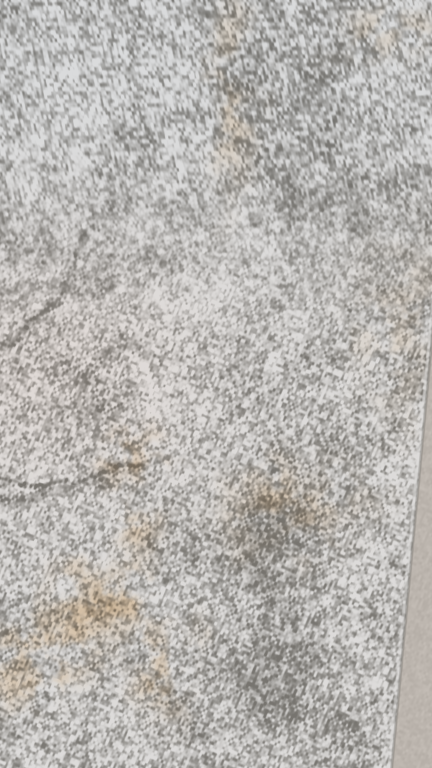
Reproduce this texture procedurally as a WebGL 1 fragment shader.

```glsl
precision highp float;
// Weathered stone tile: speckled grey grain, rust stains, fine cracks and a slanted joint.
uniform vec2 u_resolution;

const vec3 PALE = vec3(0.866, 0.860, 0.855);
const vec3 DARK = vec3(0.465, 0.455, 0.435);
const vec3 RUST_TINT = vec3(0.965, 0.865, 0.735);
const vec3 COOL_TINT = vec3(0.985, 0.997, 1.008);
const vec3 BLUSH_TINT = vec3(1.015, 0.993, 0.983);
const vec3 NEXT_TILE = vec3(0.735, 0.708, 0.680);

float hash(vec2 p) {
  vec3 q = fract(vec3(p.xyx) * 0.1031);
  q += dot(q, q.yzx + 33.33);
  return fract((q.x + q.y) * q.z);
}

float noise(vec2 p) {
  vec2 i = floor(p);
  vec2 f = fract(p);
  f = f * f * (3.0 - 2.0 * f);
  float low = mix(hash(i), hash(i + vec2(1.0, 0.0)), f.x);
  float high = mix(hash(i + vec2(0.0, 1.0)), hash(i + vec2(1.0, 1.0)), f.x);
  return mix(low, high, f.y);
}

float fbm(vec2 p) {
  float sum = 0.0;
  float weight = 0.5;
  for (int i = 0; i < 4; i++) {
    sum += weight * noise(p);
    p = mat2(1.6, 1.2, -1.2, 1.6) * p + 17.3;
    weight *= 0.5;
  }
  return sum / 0.9375;
}

// Soft elliptical stain, 1 at its centre.
float stain(vec2 p, vec2 centre, vec2 radius) {
  vec2 q = (p - centre) / radius;
  return exp(-dot(q, q));
}

float segmentDistance(vec2 p, vec2 a, vec2 b) {
  vec2 ab = b - a;
  float t = clamp(dot(p - a, ab) / dot(ab, ab), 0.0, 1.0);
  return length(p - a - ab * t);
}

float crack(vec2 p, vec2 a, vec2 b, float width) {
  return 1.0 - smoothstep(0.0, width, segmentDistance(p, a, b));
}

// Tiny slanted specks, a little longer towards the top.
float grain(vec2 p) {
  vec2 q = mat2(0.92, 0.39, -0.39, 0.92) * p;
  float fine = noise(q * vec2(330.0, 255.0) + 3.0);
  float streaked = noise(vec2(p.x + 0.2 * p.y, p.y) * vec2(320.0, 190.0) + 41.0);
  float clumps = noise(q.yx * vec2(150.0, 165.0) + 9.0);
  float specks = mix(fine, streaked, smoothstep(0.5, 0.85, p.y));
  return 0.5 + 0.56 * (specks - 0.5) + 0.24 * (clumps - 0.5);
}

float shadePatches(vec2 p) {
  float d = stain(p, vec2(0.36, 0.31), vec2(0.065, 0.075));
  d += 0.8 * stain(p, vec2(0.35, 0.13), vec2(0.07, 0.09));
  d += 0.8 * stain(p, vec2(0.14, 0.63), vec2(0.04, 0.025));
  d += 0.6 * stain(p, vec2(0.12, 0.51), vec2(0.04, 0.03));
  d += 0.9 * stain(p, vec2(0.45, 0.03), vec2(0.07, 0.05));
  d += 0.5 * stain(p, vec2(0.40, 0.86), vec2(0.13, 0.11));
  return d;
}

float rustPatches(vec2 p) {
  float r = stain(p, vec2(0.13, 0.21), vec2(0.06, 0.05));
  r += 0.9 * stain(p, vec2(0.05, 0.14), vec2(0.06, 0.04));
  r += 0.8 * stain(p, vec2(0.22, 0.13), vec2(0.035, 0.05));
  r += 0.8 * stain(p, vec2(0.17, 0.42), vec2(0.035, 0.035));
  r += 0.7 * stain(p, vec2(0.19, 0.31), vec2(0.025, 0.04));
  r += 0.7 * stain(p, vec2(0.38, 0.34), vec2(0.08, 0.05));
  r += 0.6 * stain(p, vec2(0.30, 0.88), vec2(0.025, 0.11));
  r += 0.45 * stain(p, vec2(0.50, 0.96), vec2(0.06, 0.04));
  r += 0.35 * stain(p, vec2(0.53, 0.57), vec2(0.06, 0.10));
  return r;
}

float cracks(vec2 p) {
  float c = crack(p, vec2(-0.02, 0.379), vec2(0.10, 0.371), 0.006);
  c = max(c, crack(p, vec2(0.10, 0.371), vec2(0.18, 0.402), 0.006));
  c = max(c, 0.5 * crack(p, vec2(-0.02, 0.345), vec2(0.14, 0.376), 0.014));
  c = max(c, 0.8 * crack(p, vec2(-0.02, 0.53), vec2(0.08, 0.61), 0.009));
  return max(c, 0.6 * crack(p, vec2(0.08, 0.61), vec2(0.115, 0.70), 0.008));
}

void main() {
  vec2 p = gl_FragCoord.xy / u_resolution.y;
  float pixel = 1.0 / u_resolution.y;
  vec2 wobble = vec2(fbm(p * 22.0), fbm(p * 22.0 + 50.0)) - 0.5;
  vec2 warped = p + 0.08 * wobble;
  float mottle = fbm(p * vec2(13.0, 10.0) + 5.0) - 0.5;
  float blotch = fbm(p * 45.0 + 80.0) - 0.5;

  // Speckled stone
  float density = 0.20 * shadePatches(warped) + 0.24 * mottle + 0.30 * blotch - 0.03;
  density += 0.38 * cracks(p + 0.03 * wobble);
  float speck = grain(p);
  vec3 stone = mix(PALE, DARK, smoothstep(0.2, 0.95, speck + density));

  // Stains and broad colour drift
  float rust = rustPatches(warped) * smoothstep(0.28, 0.68, fbm(p * 34.0 + 30.0) + 0.3 * mottle);
  stone *= mix(vec3(1.0), COOL_TINT, smoothstep(0.55, 0.95, p.y));
  stone *= mix(vec3(1.0), BLUSH_TINT, stain(p, vec2(0.06, 0.52), vec2(0.2, 0.16)));
  stone *= mix(vec3(1.0), RUST_TINT, clamp(rust, 0.0, 1.0));

  // Neighbouring tile beyond the joint
  float side = p.x - (0.510 + 0.094 * p.y);
  vec3 neighbour = NEXT_TILE + 0.09 * (speck - 0.5);
  vec3 colour = mix(stone, neighbour, smoothstep(-pixel, pixel, side));
  float lip = 1.0 - smoothstep(0.001, 0.001 + 2.0 * pixel, abs(side + 0.003));
  float gap = 1.0 - smoothstep(0.0005, 0.0005 + 2.0 * pixel, abs(side));
  colour = mix(colour, PALE, 0.5 * lip);
  colour = mix(colour, DARK, 0.45 * gap);
  gl_FragColor = vec4(colour, 1.0);
}
```
